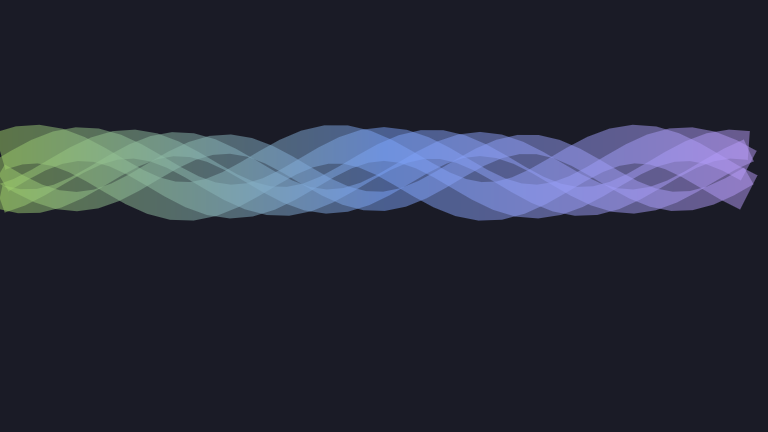
This background is drawn by a WebGL 1 fragment shader. Its source:

```glsl
precision highp float;
// Five translucent ribbons woven along one horizontal band on a dark ground.
// Each ribbon is a sine sampled at even steps and joined by straight mitred
// segments; overlaps add opacity, and the hue runs green, blue, violet.

uniform vec2 u_resolution;

#define RIBBONS 5
#define STEPS 40.0          // sample columns across the canvas
#define PHASE_STEP 0.4      // radians between columns
#define AXIS_HEIGHT 0.6     // band centre, in canvas heights
#define AMPLITUDE 0.0667
#define HALF_WIDTH 0.0222   // of the thinnest ribbon
#define WIDTH_GROWTH 0.00556
#define OPACITY 0.5

const vec3 GROUND = vec3(0.102, 0.106, 0.149);
const vec3 GREEN = vec3(0.620, 0.808, 0.416);
const vec3 BLUE = vec3(0.478, 0.635, 0.969);
const vec3 VIOLET = vec3(0.733, 0.604, 0.969);

// Point of a ribbon at a sample column
vec2 ribbonPoint(float column, float phase, float stride) {
    float y = AXIS_HEIGHT - AMPLITUDE * sin(PHASE_STEP * column + phase);
    return vec2(column * stride, y);
}

// Signed distance to a ribbon with mitred joins and square-cut ends
float ribbonDistance(vec2 p, float phase, float halfWidth, float stride) {
    float d = 1.0;
    float column = floor(p.x / stride);
    for (int k = -1; k <= 1; k++) {
        float i = column + float(k);
        vec2 before = ribbonPoint(i - 1.0, phase, stride);
        vec2 a = ribbonPoint(i, phase, stride);
        vec2 b = ribbonPoint(i + 1.0, phase, stride);
        vec2 after = ribbonPoint(i + 2.0, phase, stride);
        vec2 along = normalize(b - a);
        vec2 joinA = normalize(a - before) + along;
        vec2 joinB = normalize(after - b) + along;
        // The bisectors at both joins bound this segment
        if (dot(p - a, joinA) >= 0.0 && dot(p - b, joinB) < 0.0) {
            float across = dot(p - a, vec2(-along.y, along.x));
            d = min(d, abs(across) - halfWidth);
        }
    }
    // Cut both ends at right angles to their segments
    vec2 first = ribbonPoint(0.0, phase, stride);
    vec2 second = ribbonPoint(1.0, phase, stride);
    vec2 last = ribbonPoint(STEPS - 1.0, phase, stride);
    vec2 previous = ribbonPoint(STEPS - 2.0, phase, stride);
    float startCut = dot(first - p, normalize(second - first));
    float endCut = dot(p - last, normalize(last - previous));
    return max(d, max(startCut, endCut));
}

// Horizontal three-stop gradient
vec3 ribbonColor(float t) {
    vec3 leftHalf = mix(GREEN, BLUE, clamp(2.0 * t, 0.0, 1.0));
    return mix(leftHalf, VIOLET, clamp(2.0 * t - 1.0, 0.0, 1.0));
}

void main() {
    vec2 p = gl_FragCoord.xy / u_resolution.y;
    float pixel = 1.0 / u_resolution.y;
    float stride = u_resolution.x / u_resolution.y / STEPS;

    // Light let through by the stacked layers
    float transmission = 1.0;
    for (int j = 0; j < RIBBONS; j++) {
        float index = float(j);
        float halfWidth = HALF_WIDTH + WIDTH_GROWTH * index;
        float d = ribbonDistance(p, index, halfWidth, stride);
        float coverage = clamp(0.5 - d / pixel, 0.0, 1.0);
        transmission *= 1.0 - OPACITY * coverage;
    }

    vec3 color = ribbonColor(gl_FragCoord.x / u_resolution.x);
    gl_FragColor = vec4(mix(color, GROUND, transmission), 1.0);
}
```
